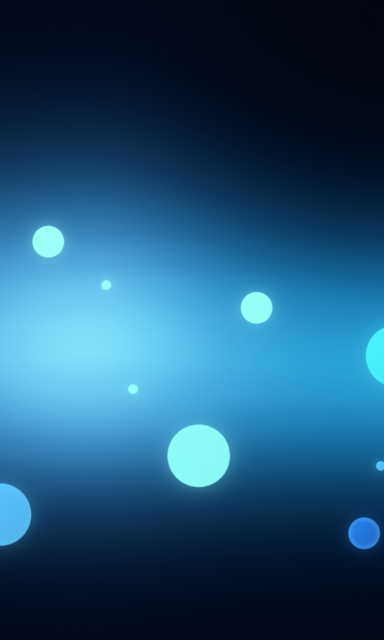
Reproduce this background procedurally as a WebGL 2 fragment shader.

```glsl
#version 300 es
precision highp float;
// A broad cyan glow across a navy night, with luminous discs floating over it.
// The glow is an uneven Gaussian band mapped through a colour ramp; each disc
// is a distance function with a lighter rim, shading and a soft halo.
uniform vec2 u_resolution;
out vec4 fragColor;

// Discs: centre x, centre y, radius (in canvas heights), tint from pale to blue
const vec4 DISCS[9] = vec4[9](
  vec4(0.0755, 0.6224, 0.0247, 0.00),
  vec4(0.1660, 0.5545, 0.0075, 0.05),
  vec4(0.4010, 0.5190, 0.0247, 0.06),
  vec4(0.6200, 0.4440, 0.0485, 0.34),
  vec4(0.2080, 0.3920, 0.0075, 0.05),
  vec4(0.3105, 0.2878, 0.0488, 0.10),
  vec4(0.0000, 0.1960, 0.0488, 0.62),
  vec4(0.5950, 0.2720, 0.0072, 0.60),
  vec4(0.5690, 0.1667, 0.0247, 1.00));

vec2 hashGradient(vec2 cell) {
  float h = fract(sin(dot(cell, vec2(127.1, 311.7))) * 43758.5);
  return vec2(cos(6.2832 * h), sin(6.2832 * h));
}

float gradientNoise(vec2 p) {
  vec2 i = floor(p), f = p - i;
  vec2 u = f * f * f * (f * (f * 6.0 - 15.0) + 10.0);
  vec2 e = vec2(0.0, 1.0);
  float low = mix(dot(hashGradient(i), f),
                  dot(hashGradient(i + e.yx), f - e.yx), u.x);
  float high = mix(dot(hashGradient(i + e), f - e),
                   dot(hashGradient(i + e.yy), f - e.yy), u.x);
  return mix(low, high, u.y);
}

// Brightness of the band: brightest at left, narrower and lower at right
float glowLevel(vec2 p) {
  float right = smoothstep(0.13, 0.6, p.x);
  float peak = 0.74 + 0.26 * exp(-pow((p.x - 0.13) / 0.2, 2.0));
  float d = p.y - mix(0.455, 0.43, right);
  float spread = d > 0.0 ? mix(0.264, 0.205, right) : mix(0.23, 0.205, right);
  float streaks = 0.02 * gradientNoise(p * vec2(3.0, 26.0));
  return peak * exp(-d * d / (spread * spread)) * (1.0 + streaks);
}

// Navy through blue to pale cyan, with less red toward the right
vec3 glowColor(float level, float x) {
  float red = 0.01 + (0.08 + 0.41 * level) * level;
  red *= mix(1.0, 0.55, smoothstep(0.15, 0.55, x));
  float green = 0.03 + 0.84 * pow(level, 1.15);
  float blue = 0.09 + 0.89 * (level + 0.65 * level * level * (1.0 - level));
  return vec3(red, green, blue);
}

vec3 discColor(float tint) {
  vec3 c = mix(vec3(0.62, 1.0, 0.97), vec3(0.27, 0.93, 0.97), smoothstep(0.0, 0.35, tint));
  c = mix(c, vec3(0.33, 0.74, 0.97), smoothstep(0.35, 0.62, tint));
  return mix(c, vec3(0.13, 0.46, 0.85), smoothstep(0.62, 1.0, tint));
}

void main() {
  vec2 p = gl_FragCoord.xy / u_resolution.y;
  float pixel = 1.0 / u_resolution.y;

  // Background, darkened slightly in the upper right corner
  vec3 color = glowColor(glowLevel(p), p.x);
  color *= 1.0 - 0.35 * smoothstep(0.2, 0.6, p.x) * smoothstep(0.6, 1.0, p.y);

  for (int i = 0; i < 9; i++) {
    vec4 disc = DISCS[i];
    vec2 q = (p - disc.xy) / disc.z;
    float r = length(q);
    float edge = (r - 1.0) * disc.z;
    vec3 tone = discColor(disc.w);

    // Halo outside the edge
    float halo = 0.22 * exp(-max(edge, 0.0) / (0.005 + 0.16 * disc.z));
    color = mix(color, tone, halo);

    // Body: light from the upper left, and a rim that shows on bluer discs
    vec3 body = tone * (1.0 + 0.10 * disc.w * dot(q, vec2(-0.7, 0.5)));
    float rim = smoothstep(0.6, 1.0, r) * 0.25 * disc.w;
    body = mix(body, vec3(0.50, 0.83, 1.0), rim);
    color = mix(color, body, 1.0 - smoothstep(-pixel, pixel, edge));
  }

  // Fine dither keeps the dark gradients free of steps
  float grain = gradientNoise(p * 307.0) / 255.0;
  fragColor = vec4(clamp(color + grain, 0.0, 1.0), 1.0);
}
```
